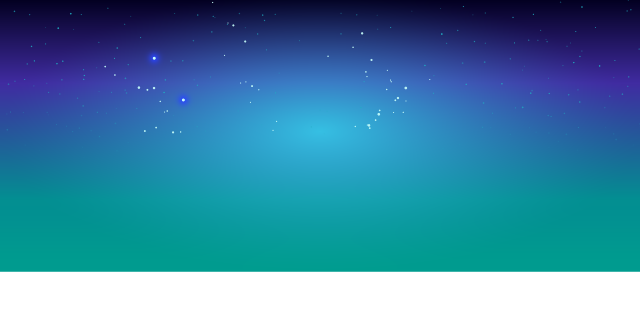
Write a WebGL 1 fragment shader that draws this background.

```glsl
precision highp float;

uniform vec2 u_resolution;

const float HORIZON = 0.151;
const vec3 NIGHT = vec3(0.01, 0.0, 0.13);
const vec3 VIOLET = vec3(0.25, 0.17, 0.63);
const vec3 TEAL = vec3(0.01, 0.56, 0.57);
const vec3 SEA = vec3(0.0, 0.61, 0.56);
const vec3 GLOW = vec3(0.21, 0.75, 0.89);
const vec3 DUST = vec3(0.12, 0.68, 0.76);
const vec3 STARLIGHT = vec3(0.78, 1.0, 0.98);
const vec3 HALO = vec3(0.16, 0.27, 1.0);

float hash(vec2 p) {
  return fract(sin(dot(p, vec2(127.1, 311.7))) * 43758.5453);
}

vec2 hash2(vec2 p) {
  return vec2(hash(p), hash(p + 19.7));
}

float disc(vec2 p, float radius, float pixel) {
  return 1.0 - smoothstep(radius - 0.6 * pixel, radius + 0.6 * pixel, length(p));
}

// Vertical sky gradient with an elliptical light in the middle
vec3 skyColor(vec2 p) {
  vec3 color = mix(SEA, TEAL, smoothstep(HORIZON, 0.375, p.y));
  color = mix(color, VIOLET, clamp((p.y - 0.375) / 0.365, 0.0, 1.0));
  color = mix(color, NIGHT, clamp((p.y - 0.74) / 0.26, 0.0, 1.0));
  float reach = length((p - vec2(0.0, 0.5885)) / vec2(1.0, 0.443));
  return mix(color, GLOW, pow(max(1.0 - reach, 0.0), 1.4));
}

// Faint dots, one candidate per grid cell
float dustLayer(vec2 p, float cell, float density, float seed, float pixel) {
  vec2 id = floor(p / cell);
  vec2 offset = 0.15 + 0.7 * hash2(id + seed);
  float present = step(hash(id + seed + 5.3), density);
  float radius = mix(0.0011, 0.0026, hash(id + seed + 8.1));
  float light = mix(0.25, 0.95, hash(id + seed + 3.9));
  return present * light * disc(p - (id + offset) * cell, radius, pixel);
}

// Pale stars strewn about the segment from a to b
float starBand(vec2 p, vec2 a, vec2 b, float spread, float seed, float pixel) {
  float light = 0.0;
  for (int i = 0; i < 12; i++) {
    float n = float(i);
    vec2 jitter = hash2(vec2(n, seed)) - 0.5;
    vec2 center = mix(a, b, n / 11.0) + 2.0 * spread * jitter;
    float size = hash(vec2(n + 4.7, seed));
    float radius = mix(0.0015, 0.0042, size * size);
    light = max(light, disc(p - center, radius, pixel));
  }
  return light;
}

// Bright star wrapped in a blue halo
vec3 addHaloStar(vec3 color, vec2 p, vec2 center, float pixel) {
  float d = length(p - center);
  color = mix(color, HALO, 0.85 * exp(-d * d / 0.00028));
  return mix(color, STARLIGHT, disc(p - center, 0.0045, pixel));
}

void main() {
  float pixel = 1.0 / u_resolution.y;
  vec2 p = (gl_FragCoord.xy - vec2(0.5 * u_resolution.x, 0.0)) * pixel;
  vec3 color = skyColor(p);

  // Dust thins toward the central light and the lower sky
  float sides = smoothstep(0.05, 0.65, abs(p.x));
  float crown = smoothstep(0.8, 0.95, p.y);
  float fade = smoothstep(0.48, 0.72, p.y);
  float density = mix(0.12, 0.45, max(sides, 0.6 * crown));
  float dust = dustLayer(p, 0.052, density, 2.0, pixel);
  dust = max(dust, dustLayer(p + 0.017, 0.071, density, 31.0, pixel));
  color = mix(color, DUST, dust * fade);

  // Brighter clusters on either side
  float stars = starBand(p, vec2(-0.31, 0.97), vec2(-0.17, 0.58), 0.05, 1.0, pixel);
  stars = max(stars, starBand(p, vec2(-0.63, 0.80), vec2(-0.42, 0.55), 0.06, 2.0, pixel));
  stars = max(stars, starBand(p, vec2(0.08, 0.85), vec2(0.30, 0.75), 0.06, 3.0, pixel));
  stars = max(stars, starBand(p, vec2(0.12, 0.61), vec2(0.29, 0.68), 0.035, 4.0, pixel));
  color = mix(color, STARLIGHT, 0.9 * stars);

  color = addHaloStar(color, p, vec2(-0.518, 0.818), pixel);
  color = addHaloStar(color, p, vec2(-0.427, 0.6875), pixel);

  // White ground
  float ground = 1.0 - smoothstep(HORIZON - 0.5 * pixel, HORIZON + 0.5 * pixel, p.y);
  gl_FragColor = vec4(mix(color, vec3(1.0), ground), 1.0);
}
```
